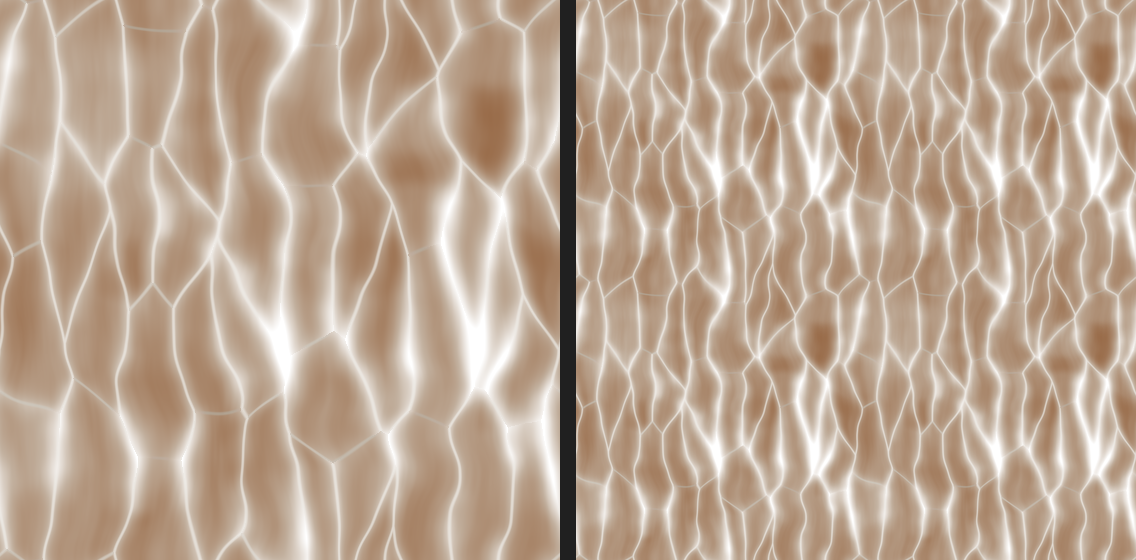
Left: one tile. Right: repeated 2 by 2.
Write a WebGL 2 fragment shader that draws this texture.

```glsl
#version 300 es
precision highp float;
// Tall, wavy brown cells split by pale glowing veins, seamless on all sides.
// A warped, wrapping Voronoi grid gives the veins: upright ones glow broadly,
// level ones stay thin and grey. Stretched noise adds fibres and dark stains.
uniform vec2 u_resolution;
out vec4 fragColor;

const vec2 GRID = vec2(10.0, 4.0); // cells across and up

vec2 hash2(vec2 p) {
  vec3 q = fract(vec3(p.xyx) * vec3(0.1031, 0.1030, 0.0973));
  q += dot(q, q.yzx + 33.33);
  return fract((q.xx + q.yz) * q.zy);
}

// Value noise with a whole number of lattice steps per tile.
float noise(vec2 uv, vec2 period, float seed) {
  vec2 p = uv * period, i = floor(p), f = p - i;
  f = f * f * f * (f * (f * 6.0 - 15.0) + 10.0);
  float a = hash2(mod(i, period) + seed).x;
  float b = hash2(mod(i + vec2(1, 0), period) + seed).x;
  float c = hash2(mod(i + vec2(0, 1), period) + seed).x;
  float d = hash2(mod(i + vec2(1, 1), period) + seed).x;
  return mix(mix(a, b, f.x), mix(c, d, f.x), f.y);
}

float fbm(vec2 uv, vec2 period, float seed) {
  float sum = 0.0, gain = 0.55;
  for (int k = 0; k < 3; k++) {
    sum += gain * noise(uv, period, seed);
    period *= 2.0;
    seed += 17.0;
    gain *= 0.5;
  }
  return sum / 0.9625;
}

vec2 cellPoint(vec2 cell) {
  return cell + 0.08 + 0.84 * hash2(mod(cell, GRID) + 41.0);
}

// Returns glow strength, distance to the nearest vein and its uprightness.
vec3 veins(vec2 uv, float width) {
  vec2 q = uv * GRID, home = floor(q), nearest = vec2(0), owner = home;
  float best = 1e3;
  for (int y = -1; y <= 1; y++)
    for (int x = -1; x <= 1; x++) {
      vec2 cell = home + vec2(x, y), r = cellPoint(cell) - q;
      if (dot(r, r) < best) {
        best = dot(r, r);
        nearest = r;
        owner = cell;
      }
    }
  float glow = 0.0, edge = 1.0, upright = 0.0;
  for (int y = -2; y <= 2; y++)
    for (int x = -2; x <= 2; x++) {
      if (x == 0 && y == 0) continue;
      vec2 r = cellPoint(owner + vec2(x, y)) - q;
      vec2 slope = (r - nearest) * GRID;
      float d = dot(0.5 * (r + nearest), r - nearest) / length(slope);
      float up = smoothstep(0.3, 0.88, abs(slope.x) / length(slope));
      float g = mix(0.12, 1.0, up) * exp(-pow(max(d, 0.0) / width, 1.25));
      glow += g * g * g;
      if (d < edge) {
        edge = d;
        upright = up;
      }
    }
  return vec3(pow(glow, 1.0 / 3.0), edge, upright);
}

void main() {
  vec2 uv = gl_FragCoord.xy / u_resolution;

  // Gentle sideways sway of cells and fibres
  vec2 p = uv;
  p.x += 0.050 * (noise(uv, vec2(4, 5), 3.0) - 0.5);
  p.x += 0.022 * (noise(uv, vec2(9, 13), 7.0) - 0.5);
  p.y += 0.050 * (noise(uv, vec2(8, 5), 11.0) - 0.5);

  // Veins of changing breadth and brightness
  float swell = fbm(uv, vec2(6, 5), 23.0);
  vec3 vein = veins(p, mix(0.012, 0.028, smoothstep(0.25, 0.75, swell)));
  float power = mix(0.65, 1.5, smoothstep(0.25, 0.8, swell));

  // Interior tone: broad patches, stains and upright fibres
  float tone = 0.43 + 1.0 * (fbm(p, vec2(7, 4), 53.0) - 0.5);
  tone -= 0.6 * smoothstep(0.62, 0.9, fbm(p, vec2(4, 4), 71.0));
  tone += 0.28 * (fbm(p, vec2(24, 4), 89.0) - 0.5);
  tone += 0.16 * (fbm(p, vec2(64, 7), 97.0) - 0.5);
  tone = max(tone, -0.35) + power * vein.x;

  // Brown at 0, beige at 1, white at 2
  vec3 brown = vec3(0.61, 0.44, 0.31), beige = vec3(0.76, 0.69, 0.62);
  vec3 color = mix(brown, beige, min(tone, 1.0));
  color = mix(color, vec3(1.0), clamp(tone - 1.0, 0.0, 1.0));

  // Fine core: grey on level veins, pale on upright ones
  float core = 1.0 - smoothstep(0.0005, 0.0045, vein.y);
  vec3 coreColor = mix(vec3(0.70, 0.68, 0.63), vec3(0.93, 0.92, 0.90), vein.z);
  color = mix(color, max(color, coreColor), core * 0.65);
  fragColor = vec4(color, 1.0);
}
```
